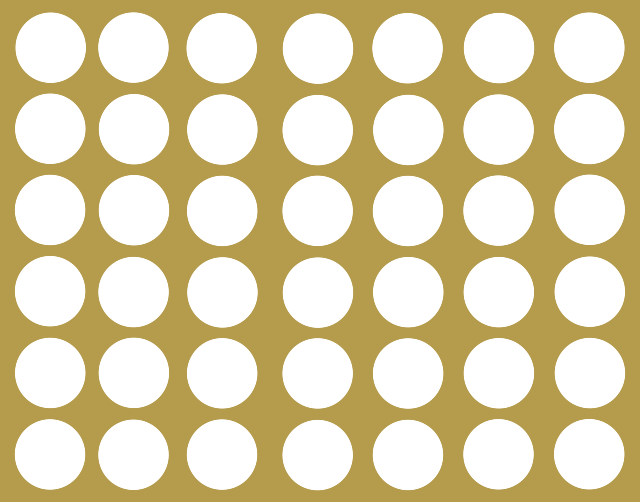
This pattern is drawn by a WebGL 2 fragment shader. Its source:

```glsl
#version 300 es
precision highp float;
// Six rows of seven white discs, unevenly spaced, on a flat ochre ground.

uniform vec2 u_resolution;
out vec4 fragColor;

const vec3 GROUND = vec3(0.710, 0.608, 0.298);
const vec3 DISC = vec3(1.0);

const int COLUMNS = 7;
const float ROWS = 6.0;
// Column centres, as fractions of the canvas width
const float COLUMN_X[COLUMNS] = float[COLUMNS](
    0.0788, 0.2090, 0.3470, 0.4967, 0.6374, 0.7793, 0.9212);

// Lengths below are fractions of the canvas height
const float BOTTOM_ROW_Y = 0.0955;
const float ROW_STEP = 0.1620;
const float RADIUS = 0.0702;
const float ROW_SAG = 0.0020;   // rows dip slightly towards the middle
const float JITTER = 0.0008;    // hand-placed wobble of each disc
const float PI = 3.14159265;

vec2 hash2(vec2 cell) {
    vec2 q = vec2(dot(cell, vec2(127.1, 311.7)), dot(cell, vec2(269.5, 183.3)));
    return fract(sin(q) * 43758.5) * 2.0 - 1.0;
}

// Signed distance to the nearest disc
float discField(vec2 p, float aspect) {
    float nearest = 1e3;
    for (int i = 0; i < COLUMNS; i++) {
        float column = float(i);
        float baseY = BOTTOM_ROW_Y - ROW_SAG * sin(PI * column / float(COLUMNS - 1));
        float row = clamp(floor((p.y - baseY) / ROW_STEP + 0.5), 0.0, ROWS - 1.0);
        vec2 centre = vec2(COLUMN_X[i] * aspect, baseY + row * ROW_STEP);
        centre += JITTER * hash2(vec2(column, row));
        nearest = min(nearest, length(p - centre) - RADIUS);
    }
    return nearest;
}

void main() {
    vec2 p = gl_FragCoord.xy / u_resolution.y;
    float aspect = u_resolution.x / u_resolution.y;
    float halfPixel = 0.5 / u_resolution.y;

    float d = discField(p, aspect);
    float coverage = 1.0 - smoothstep(-halfPixel, halfPixel, d);
    fragColor = vec4(mix(GROUND, DISC, coverage), 1.0);
}
```
